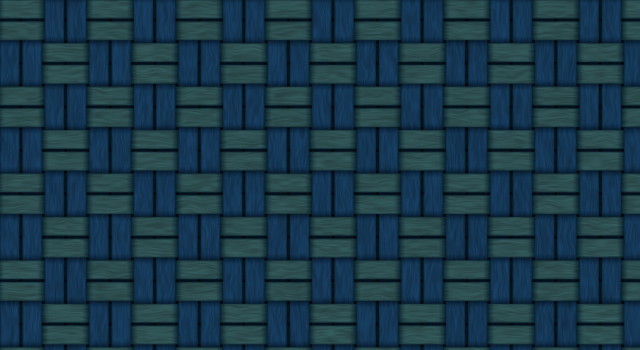
This pattern is drawn by a WebGL 1 fragment shader. Its source:

```glsl
precision highp float;
// Two-by-two basket weave: pairs of upright blue ribbons and level green ribbons
// pass over each other in a checkerboard. Each ribbon is a repeated band with
// rounded edges, ends that sink under the crossing pair, and fine stretched fibres.

uniform vec2 u_resolution;

const vec2 CELLS = vec2(14.36, 8.055);    // ribbon pairs across and down
const vec2 SHIFT = vec2(0.03, -0.096);    // phase of the weave, in cells
const float HALF_WIDTH = 0.435;           // half ribbon width, in ribbon pitches
const vec3 HOLE = vec3(0.012, 0.028, 0.04);
const vec3 BLUE = vec3(0.080, 0.217, 0.338);
const vec3 BLUE_DEEP = vec3(0.025, 0.112, 0.195);
const vec3 GREEN = vec3(0.178, 0.308, 0.315);
const vec3 GREEN_DEEP = vec3(0.035, 0.140, 0.180);

float hash(vec2 p) {
  p = fract(p * vec2(0.1031, 0.1137));
  p += dot(p, p.yx + 33.33);
  return fract((p.x + p.y) * p.x * 7.31 + p.y * 3.17);
}

float noise(vec2 p) {
  vec2 i = floor(p);
  vec2 f = fract(p);
  f = f * f * (3.0 - 2.0 * f);
  float low = mix(hash(i), hash(i + vec2(1.0, 0.0)), f.x);
  float high = mix(hash(i + vec2(0.0, 1.0)), hash(i + vec2(1.0, 1.0)), f.x);
  return mix(low, high, f.y);
}

// Fibre grain, centred on zero; q is (across, along) in cells.
float fibres(vec2 q, float seed) {
  float bend = 0.10 * noise(q * vec2(5.0, 3.0) + seed);
  vec2 s = vec2(q.x + bend, q.y) + seed;
  float fine = noise(s * vec2(34.0, 4.5));
  float broad = noise(s * vec2(15.0, 2.5) + 40.0);
  return 0.65 * fine + 0.35 * broad - 0.5;
}

// Colour in rgb and coverage in a; onTop is 1 where this ribbon is the upper one.
vec4 ribbon(vec2 q, float onTop, vec3 base, vec3 deep, float blur, float seed) {
  float pitch = q.x * 2.0;
  float offset = abs(fract(pitch) - 0.5);
  float cover = 1.0 - smoothstep(HALF_WIDTH - blur, HALF_WIDTH + blur, offset);

  // Signed distance along the ribbon to the crossing: negative when underneath.
  float t = fract(q.y);
  float rise = min(t, 1.0 - t) * (onTop * 2.0 - 1.0);
  float light = smoothstep(-0.07, 0.15, rise);
  light *= 1.0 - 0.5 * smoothstep(HALF_WIDTH - 0.10, HALF_WIDTH, offset);
  float shade = mix(0.55, 1.0, smoothstep(-0.10, 0.02, rise));

  float tone = 0.05 * (hash(vec2(floor(pitch), seed)) - 0.5);
  float grain = 1.0 + tone + 0.36 * fibres(q, seed + 3.7 * floor(pitch));
  return vec4(mix(deep, base, light) * shade * grain, cover);
}

void main() {
  vec2 p = gl_FragCoord.xy / u_resolution * CELLS + SHIFT;
  vec2 blur = 1.4 * CELLS / u_resolution;
  vec2 cell = floor(p);
  float blueTop = 1.0 - mod(cell.x + cell.y, 2.0);

  vec4 upright = ribbon(p, blueTop, BLUE, BLUE_DEEP, blur.x, 11.0);
  vec4 level = ribbon(p.yx, 1.0 - blueTop, GREEN, GREEN_DEEP, blur.y, 57.0);

  // Lay the lower ribbon over the dark holes, then the upper one.
  vec4 lower = mix(upright, level, blueTop);
  vec4 upper = mix(level, upright, blueTop);
  vec3 color = mix(HOLE, lower.rgb, lower.a);
  color = mix(color, upper.rgb, upper.a);
  gl_FragColor = vec4(color, 1.0);
}
```
